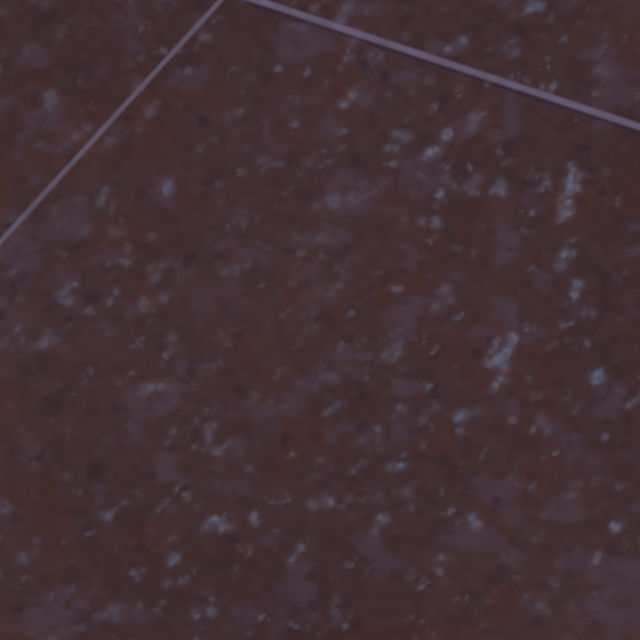
This texture is drawn by a WebGL 2 fragment shader. Its source:

```glsl
#version 300 es
precision highp float;
precision highp int;

uniform vec2 u_resolution;
out vec4 fragColor;

const vec3 STONE = vec3(0.250, 0.178, 0.188);
const vec3 RUST = vec3(0.285, 0.172, 0.165);
const vec3 HAZE = vec3(0.280, 0.220, 0.270);
const vec3 SHADOW = vec3(0.175, 0.140, 0.180);
const vec3 FLECK = vec3(0.370, 0.385, 0.475);
const vec3 SEAM = vec3(0.390, 0.355, 0.450);

// Integer hash giving three values in 0..1
vec3 hash3(ivec2 cell, int seed) {
  uvec3 v = uvec3(ivec3(cell, seed)) * 1664525u + 1013904223u;
  v.x += v.y * v.z; v.y += v.z * v.x; v.z += v.x * v.y;
  v ^= v >> 16u;
  v.x += v.y * v.z; v.y += v.z * v.x; v.z += v.x * v.y;
  return vec3(v >> 8u) / 16777216.0;
}

float valueNoise(vec2 p, int seed) {
  ivec2 i = ivec2(floor(p));
  vec2 f = fract(p);
  f = f * f * (3.0 - 2.0 * f);
  float low = mix(hash3(i, seed).x, hash3(i + ivec2(1, 0), seed).x, f.x);
  float high = mix(hash3(i + ivec2(0, 1), seed).x, hash3(i + ivec2(1, 1), seed).x, f.x);
  return mix(low, high, f.y);
}

float fbm(vec2 p, int seed) {
  float sum = 0.0;
  float amplitude = 0.5;
  for (int octave = 0; octave < 4; octave++) {
    sum += amplitude * valueNoise(p, seed + octave);
    p = p * 2.03 + 7.1;
    amplitude *= 0.5;
  }
  return sum;
}

// Soft clusters of small grains, stretched along a slanted axis
float grainClusters(vec2 p, float density, float chance, int seed) {
  vec2 q = p * density;
  ivec2 home = ivec2(floor(q));
  vec2 axis = normalize(vec2(0.85, 0.52));
  vec2 across = vec2(-axis.y, axis.x);
  float sum = 0.0;
  for (int y = -1; y <= 1; y++) {
    for (int x = -1; x <= 1; x++) {
      ivec2 cell = home + ivec2(x, y);
      vec3 place = hash3(cell, seed);
      if (place.z > chance) continue;
      float strength = mix(0.90, 0.20, sqrt(place.z / chance));
      for (int k = 1; k <= 4; k++) {
        vec3 grain = hash3(cell, seed + k * 17);
        vec2 spread = (grain.xy - 0.5) * vec2(0.66, 0.40);
        vec2 d = q - vec2(cell) - place.xy - axis * spread.x - across * spread.y;
        d = vec2(dot(d, axis), dot(d, across) * 1.25);
        float radius = mix(0.09, 0.21, grain.z);
        sum += strength * exp(-dot(d, d) / (radius * radius));
      }
    }
  }
  return min(sum, 1.0);
}

float segmentDistance(vec2 p, vec2 a, vec2 b) {
  vec2 ab = b - a;
  return length(p - a - ab * clamp(dot(p - a, ab) / dot(ab, ab), 0.0, 1.0));
}

float softLine(float dist, float halfWidth, float blur) {
  return 1.0 - smoothstep(halfWidth - blur, halfWidth + blur, dist);
}

void main() {
  vec2 uv = gl_FragCoord.xy / u_resolution;

  // Mottled stone with rusty, violet and dim patches
  vec3 color = mix(STONE, RUST, 0.65 * smoothstep(0.46, 0.72, fbm(uv * 13.0, 3)));
  color = mix(color, HAZE, 0.70 * smoothstep(0.50, 0.72, fbm(uv * vec2(19.0, 25.0), 79)));
  color += 0.045 * (fbm(uv * vec2(55.0, 70.0), 11) - 0.47);
  color += 0.035 * (fbm(uv * 4.0, 23) - 0.47);

  // Dark pits
  vec2 warp = vec2(fbm(uv * 70.0, 31), fbm(uv * 70.0, 41)) - 0.47;
  vec2 ragged = uv + 0.010 * warp;
  color = mix(color, SHADOW, 0.55 * grainClusters(ragged, 22.0, 0.28, 101));

  // Large and small pale flecks, denser in some regions
  float crowd = mix(0.55, 1.15, smoothstep(0.30, 0.62, fbm(uv * 6.0, 131)));
  float wear = mix(0.55, 1.0, valueNoise(uv * 110.0, 53));
  float large = grainClusters(ragged, 18.0, 0.36, 307);
  float small = grainClusters(ragged, 32.0, 0.32, 509);
  float flecks = min(large + 0.60 * small, 1.0) * crowd * wear;
  color = mix(color, FLECK, min(0.90 * flecks, 1.0));

  // Two pale seams, the wider one with a dim lower edge
  float steep = segmentDistance(uv, vec2(-0.05, 0.567), vec2(0.40, 1.060));
  vec2 wideStart = vec2(0.34, 1.020);
  vec2 wideEnd = vec2(1.05, 0.785);
  float wide = segmentDistance(uv, wideStart, wideEnd);
  float under = segmentDistance(uv + vec2(0.002, 0.007), wideStart, wideEnd);
  color = mix(color, SHADOW, 0.5 * softLine(under, 0.004, 0.003));
  float tone = mix(0.80, 1.0, valueNoise(uv * 45.0, 67));
  color = mix(color, SEAM, tone * 0.90 * softLine(steep, 0.0040, 0.0030));
  color = mix(color, SEAM, tone * softLine(wide, 0.0054, 0.0030));

  fragColor = vec4(color, 1.0);
}
```
